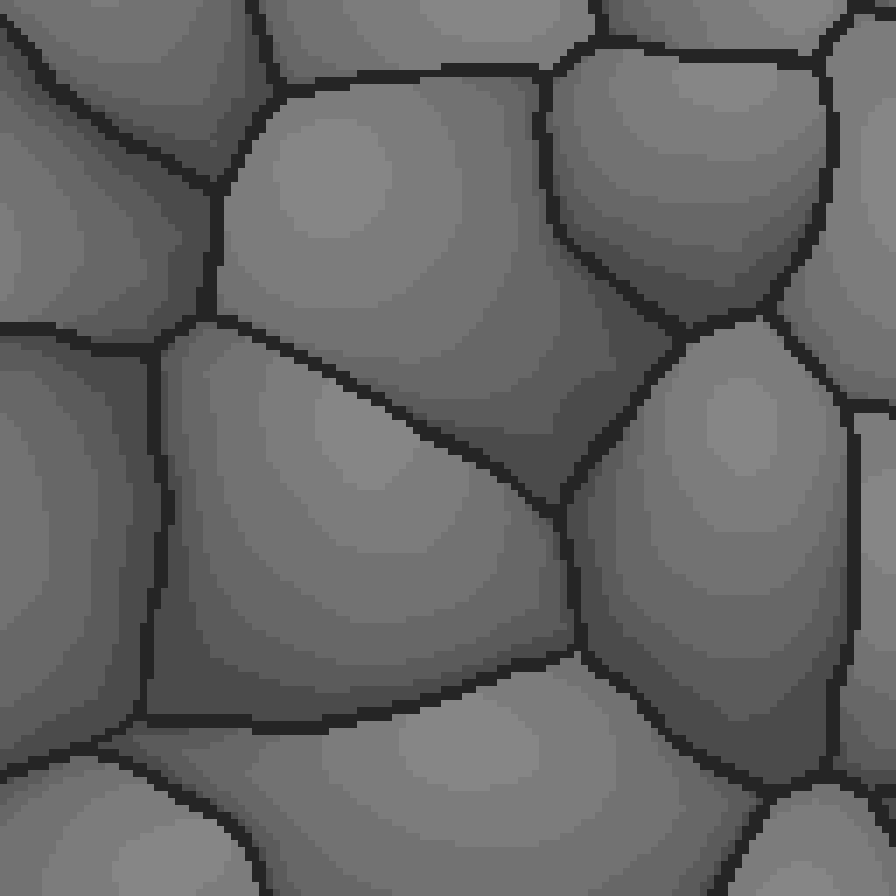
Write a three.js fragment shader that draws this texture.

```glsl
// Pixelated wall of rounded grey stones with dark joints and banded shading.
varying vec2 vUv;

vec2 hash2(vec2 p) {
  vec3 q = fract(p.xyx * vec3(0.1031, 0.1030, 0.0973));
  q += dot(q, q.yzx + 33.33);
  return fract((q.xx + q.yz) * q.zy);
}

// Smooth two-channel value noise
vec2 noise2(vec2 p) {
  vec2 i = floor(p);
  vec2 f = fract(p);
  f = f * f * (3.0 - 2.0 * f);
  vec2 low = mix(hash2(i), hash2(i + vec2(1.0, 0.0)), f.x);
  vec2 high = mix(hash2(i + vec2(0.0, 1.0)), hash2(i + 1.0), f.x);
  return mix(low, high, f.y);
}

// Each stone measures distance in its own rotated, stretched metric
mat2 stoneMetric(vec2 id) {
  vec2 shape = hash2(id + 71.0);
  float angle = 6.2832 * hash2(id + 113.0).x;
  float stretch = mix(0.78, 1.28, shape.x);
  float c = cos(angle);
  float s = sin(angle);
  mat2 scale = mat2(stretch, 0.0, 0.0, 1.0 / stretch);
  return scale * mat2(c, -s, s, c) / mix(0.82, 1.2, shape.y);
}

void main() {
  const float stonesAcross = 2.7;

  // Snap to coarse square pixels, then roughen the outlines a little
  vec2 pixel = (floor(vUv * 128.0) + 0.5) / 128.0;
  vec2 p = pixel * stonesAcross + vec2(23.3, 41.6);
  p += 0.05 * (noise2(p * 5.0) - 0.5);

  // Find the two nearest stones and the slopes of their distance fields
  float nearest = 1e5;
  float second = 1e5;
  vec2 nearestSlope = vec2(0.0);
  vec2 secondSlope = vec2(0.0);
  vec2 stoneId = vec2(0.0);
  vec2 fromCentre = vec2(0.0);
  for (int y = -2; y <= 2; y++) {
    for (int x = -2; x <= 2; x++) {
      vec2 id = floor(p) + vec2(float(x), float(y));
      vec2 offset = p - id - 0.5 - 0.65 * (hash2(id) - 0.5);
      mat2 metric = stoneMetric(id);
      vec2 local = metric * offset;
      float d = length(local);
      vec2 slope = (local * metric) / max(d, 0.001);
      if (d < nearest) {
        second = nearest;
        secondSlope = nearestSlope;
        nearest = d;
        nearestSlope = slope;
        stoneId = id;
        fromCentre = offset;
      } else if (d < second) {
        second = d;
        secondSlope = slope;
      }
    }
  }

  // Distance to the joint, in canvas units
  float steepness = max(length(nearestSlope - secondSlope), 0.4);
  float edge = (second - nearest) / steepness / stonesAcross;

  // Off-centre highlight, with a dark rim on the side away from it
  float lightAngle = 6.2832 * hash2(stoneId + 157.0).y;
  vec2 highlight = 0.36 * vec2(cos(lightAngle), sin(lightAngle));
  float away = length(stoneMetric(stoneId) * (fromCentre - highlight));
  float rim = exp(-edge / 0.03) * smoothstep(0.25, 0.7, away);
  float light = 0.97 - 0.86 * away - 0.42 * rim;

  // Six flat tones from shadow to highlight
  float band = clamp(floor(light * 6.0), 0.0, 5.0) / 5.0;
  float stoneGrey = 0.294 + 0.23 * pow(band, 0.8);
  float jointGrey = 0.145;
  float grey = mix(jointGrey, stoneGrey, step(0.0076, edge));

  gl_FragColor = vec4(vec3(grey), 1.0);
}
```
